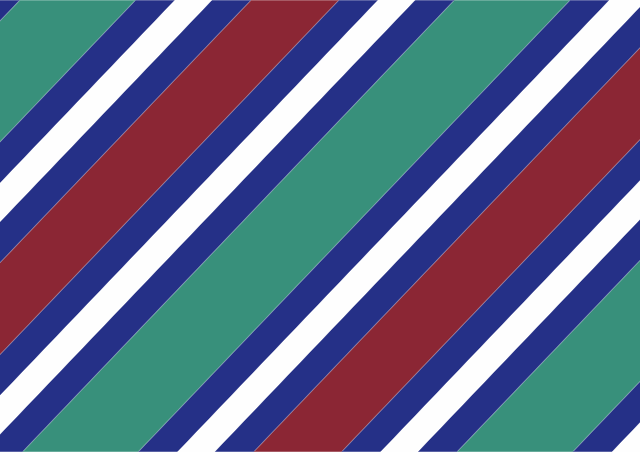
Write a Shadertoy shader that draws this pattern.

```glsl
// Diagonal regimental stripes: broad green and red bands on navy, parted by white bars.
// Lengths are fractions of the canvas height, measured along the horizontal.
#define PERIOD 0.9613
#define SLANT 0.956
#define GREEN_CENTRE 0.1722
#define GREEN_EDGE 0.1280
#define WHITE_INNER 0.2145
#define WHITE_OUTER 0.2974
#define RED_EDGE 0.3835
#define SEAM_HALF 0.0012
#define SEAM_STRENGTH 0.45

const vec3 NAVY  = vec3(0.145, 0.188, 0.530);
const vec3 GREEN = vec3(0.220, 0.565, 0.482);
const vec3 RED   = vec3(0.545, 0.150, 0.205);
const vec3 WHITE = vec3(0.995);

// Antialiased step: 0 below the edge, 1 above it
float cover(float edge, float d, float aa) {
    return clamp((d - edge) / aa + 0.5, 0.0, 1.0);
}

// Antialiased interval between two edges
float band(float lo, float hi, float d, float aa) {
    return cover(lo, d, aa) - cover(hi, d, aa);
}

// Hairline centred on an edge
float seam(float edge, float d, float aa) {
    return band(edge - SEAM_HALF, edge + SEAM_HALF, d, aa);
}

void mainImage(out vec4 fragColor, in vec2 fragCoord) {
    vec2 p = fragCoord / iResolution.y;
    float pixel = 1.0 / iResolution.y;
    float aa = pixel * length(vec2(1.0, SLANT));

    // Mirrored distance from the nearest green centre line
    float across = p.x + SLANT * (1.0 - p.y) - GREEN_CENTRE;
    float d = abs(fract(across / PERIOD + 0.5) - 0.5) * PERIOD;

    // Stripes
    vec3 color = mix(GREEN, NAVY, cover(GREEN_EDGE, d, aa));
    color = mix(color, WHITE, band(WHITE_INNER, WHITE_OUTER, d, aa));
    color = mix(color, RED, cover(RED_EDGE, d, aa));

    // Pale seams beside the coloured bands, and along the top and bottom
    float hairline = seam(GREEN_EDGE, d, aa) + seam(RED_EDGE, d, aa);
    float border = 1.0 - cover(SEAM_HALF, min(p.y, 1.0 - p.y), pixel);
    color = mix(color, WHITE, SEAM_STRENGTH * max(hairline, border));

    fragColor = vec4(color, 1.0);
}
```
